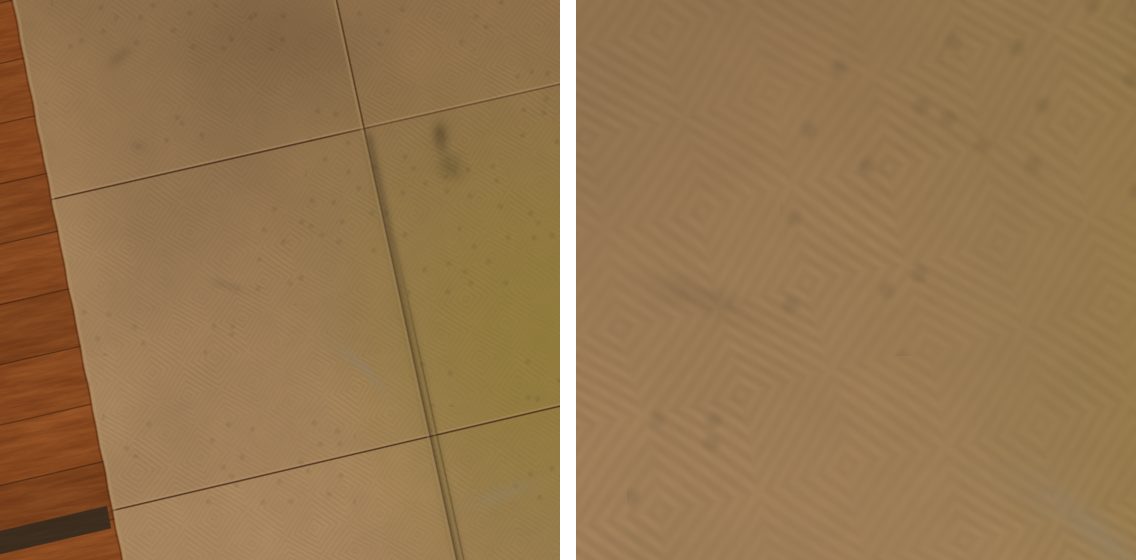
Left: the whole. Right: its middle third, enlarged.
A WebGL 1 fragment shader for this texture:

```glsl
precision highp float;
uniform vec2 u_resolution;

float hash(vec2 c) {
  return fract(sin(dot(c, vec2(127.1, 311.7))) * 43758.5);
}

// Distance to the nearest jittered cell point
float cellular(vec2 p) {
  float nearest = 1.0;
  for (int j = -1; j <= 1; j++) {
    for (int i = -1; i <= 1; i++) {
      vec2 c = floor(p) + vec2(float(i), float(j));
      vec2 point = c + vec2(hash(c), hash(c + 37.0));
      nearest = min(nearest, distance(p, point));
    }
  }
  return nearest;
}

// Layered, rotated sines, roughly -1 to 1
float mottle(vec2 p) {
  float sum = 0.0, amp = 0.5;
  for (int i = 0; i < 5; i++) {
    sum += amp * sin(p.x + 1.7 * sin(p.y * 0.8)) * sin(p.y + 1.3 * cos(p.x * 0.7));
    p = mat2(1.5, 1.1, -1.1, 1.5) * p + 2.3;
    amp *= 0.62;
  }
  return sum;
}

float line(float d, float halfWidth) {
  float soft = 0.0015 + 0.7 / u_resolution.y;
  return 1.0 - smoothstep(halfWidth - soft, halfWidth + soft, abs(d));
}

// Soft ellipse, turned by an angle
float smudge(vec2 p, vec2 radius, float angle) {
  float c = cos(angle), s = sin(angle);
  vec2 q = vec2(c * p.x + s * p.y, c * p.y - s * p.x) / radius;
  return exp(-dot(q, q));
}

vec3 woodColor(vec2 g) {
  float board = floor(g.y * 5.4 + 0.15);
  float edge = (fract(g.y * 5.4 + 0.15) - 0.5) / 5.4;
  float grain = mottle(vec2(g.x * 9.0 + board * 4.0, g.y * 55.0));
  float fiber = mottle(vec2(g.x * 16.0, g.y * 170.0 + board));
  vec3 col = mix(vec3(0.43, 0.21, 0.08), vec3(0.60, 0.34, 0.155), 0.5 + 0.32 * grain + 0.18 * fiber);
  col *= 0.93 + 0.14 * hash(vec2(board, 3.0));
  col *= 1.0 - 0.35 * line(abs(edge) - 0.5 / 5.4, 0.002);
  // Dark inlaid strip
  float strip = line(g.y + 0.018, 0.036) * smoothstep(-0.013, -0.018, g.x);
  return mix(col, vec3(0.235, 0.175, 0.12) + 0.015 * fiber, strip);
}

vec3 tileColor(vec2 p, vec2 g) {
  float cloud = mottle(p * 9.0);
  vec3 col = mix(vec3(0.64, 0.51, 0.36), vec3(0.555, 0.435, 0.295), smoothstep(0.25, 1.0, p.y + 0.12 * p.x));
  col *= 1.0 + 0.035 * cloud + 0.03 * (hash(floor(g)) - 0.5);
  col *= 1.0 - 0.08 * smudge(p - vec2(0.5, 0.92), vec2(0.18, 0.12), 0.2);
  col *= 1.0 + 0.07 * smudge(p - vec2(0.1, 0.7), vec2(0.07, 0.4), 0.2);
  // Yellow light on the right
  float glow = smudge(p - vec2(0.99, 0.4), vec2(0.27, 0.33), 0.25);
  col = mix(col, vec3(0.58, 0.50, 0.215), 0.9 * glow);
  col = mix(col, vec3(0.54, 0.45, 0.25), 0.35 * smoothstep(0.6, 1.2, g.x) * smoothstep(0.9, 0.6, p.y));

  // Embossed nested diamonds
  vec2 w = 5.0 * vec2(g.x + g.y, g.x - g.y) + 0.03 * sin(g.yx * 23.0);
  vec2 f = abs(fract(w + 0.5) - 0.5);
  float ring = cos(max(f.x, f.y) * 62.83);
  float strength = mix(0.020, 0.034, smoothstep(-0.04, 0.04, f.x - f.y));
  float worn = clamp(0.75 + 0.5 * mottle(p * 13.0 + 5.0), 0.25, 1.3);
  float ripple = 0.8 + 0.2 * sin((w.x + w.y) * 31.0);
  col *= 1.0 + ring * strength * worn * ripple * (1.0 - 0.3 * glow);

  // Specks and fine grime
  float speck = smoothstep(0.17, 0.03, cellular(p * 22.0));
  col *= 1.0 - 0.07 * speck * step(0.65, hash(floor(p * 11.0)));
  col *= 1.0 + 0.012 * mottle(p * 75.0);

  // Stains and pale scuffs
  float stain = smudge(p - vec2(0.787, 0.755), vec2(0.013, 0.028), 0.1)
              + 0.7 * smudge(p - vec2(0.805, 0.702), vec2(0.022, 0.022), 0.3)
              + 0.5 * smudge(p - vec2(0.213, 0.897), vec2(0.024, 0.010), 0.7)
              + 0.4 * smudge(p - vec2(0.246, 0.738), vec2(0.012, 0.010), 0.0)
              + 0.35 * smudge(p - vec2(0.405, 0.49), vec2(0.03, 0.008), -0.3);
  col *= 1.0 - 0.25 * stain * (0.8 + 0.4 * mottle(p * 60.0));
  vec2 arc = p - vec2(0.64, 0.352);
  arc.y += 5.0 * arc.x * arc.x;
  float scuff = smudge(arc, vec2(0.055, 0.009), -0.72)
              + 0.8 * smudge(p - vec2(0.89, 0.115), vec2(0.06, 0.014), 0.35);
  col = mix(col, vec3(0.56, 0.51, 0.43), 0.55 * scuff * (0.8 + 0.3 * mottle(p * 40.0)));

  // Cross seams: dark gap with a pale lip
  float across = fract(g.y + 0.5) - 0.5;
  float paleRun = smoothstep(0.85, 1.05, g.x) * step(0.5, g.y);
  col = mix(col, vec3(0.70, 0.57, 0.42), 0.4 * line(across - 0.006, 0.003));
  col = mix(col, vec3(0.27, 0.17, 0.10), (0.85 - 0.35 * paleRun) * line(across, 0.0024));

  // Long seam: crisp at the top, a soft double groove lower down
  float along = g.x - 1.0;
  float lower = smoothstep(1.02, 0.95, g.y);
  col *= 1.0 - 0.20 * lower * smudge(vec2(along - 0.007, 0.0), vec2(0.016, 1.0), 0.0);
  col = mix(col, vec3(0.69, 0.58, 0.38), 0.35 * line(along + 0.007, 0.004));
  col = mix(col, vec3(0.30, 0.20, 0.12), mix(0.8, 0.45, lower) * line(along, 0.0026));
  float groove = lower * smoothstep(0.75, 0.1, g.y);
  col = mix(col, vec3(0.36, 0.27, 0.13), 0.5 * groove * line(along - 0.021, 0.002));
  col = mix(col, vec3(0.68, 0.58, 0.33), 0.3 * groove * line(along - 0.012, 0.004));
  return col;
}

void main() {
  vec2 p = gl_FragCoord.xy / u_resolution;
  // Skewed tile grid: one unit per tile
  vec2 g = vec2((p.x - 0.219 + 0.196 * p.y) / (0.597 - 0.019 * p.y),
                (p.y - 0.0415 - 0.2332 * p.x) / (0.5815 - 0.0067 * p.x));
  float border = g.x + 0.0015 * sin(g.y * 37.0) * sin(g.y * 11.0);
  float soft = 0.002 + 1.0 / u_resolution.y;
  vec3 col = mix(woodColor(g), tileColor(p, g), smoothstep(-soft, soft, border));
  col = mix(col, vec3(0.70, 0.57, 0.40), 0.45 * line(border - 0.006, 0.004));
  col = mix(col, vec3(0.30, 0.16, 0.08), 0.55 * line(border + 0.004, 0.002));
  gl_FragColor = vec4(col, 1.0);
}
```
